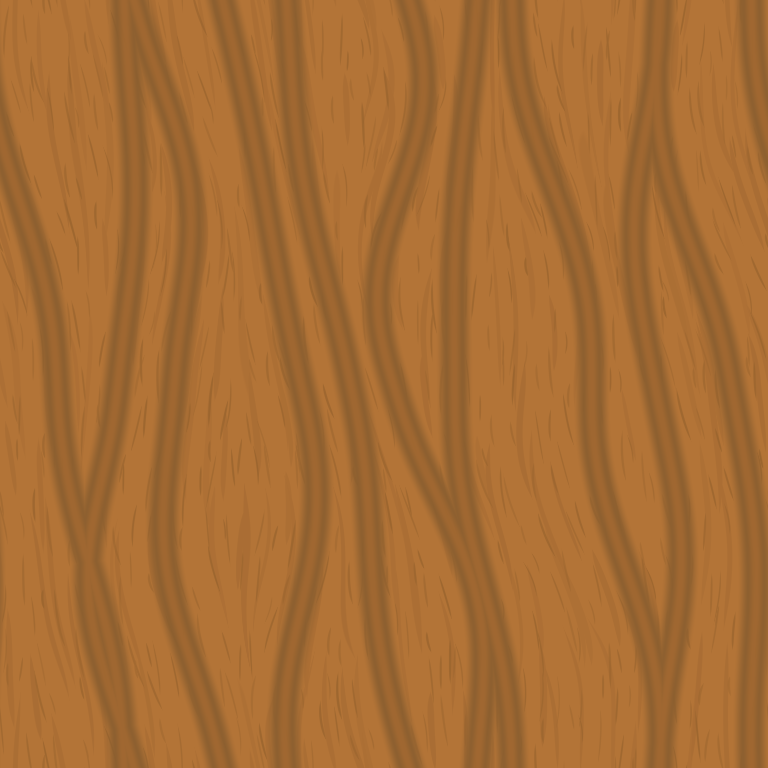
Reproduce this texture procedurally as a three.js fragment shader.

```glsl
// Tiling stylised wood bark: soft winding furrows that fork and join over fine grain strokes.
varying vec2 vUv;

const vec3 WOOD = vec3(0.703, 0.455, 0.215);
const vec3 STRAND = vec3(0.640, 0.412, 0.195);
const vec3 GRAIN = vec3(0.590, 0.385, 0.175);
const vec3 FURROW_EDGE = vec3(0.545, 0.370, 0.185);
const vec3 FURROW_CORE = vec3(0.622, 0.402, 0.190);

const int FURROWS = 10;          // furrows across the tile
const float BENDS = 2.0;         // bends of a furrow per tile height
const float SWAY = 0.135;        // sideways reach of the bends
const float CORE_WIDTH = 0.0115; // half widths, in canvas units
const float FURROW_WIDTH = 0.025;
const vec2 GRAIN_GRID = vec2(44.0, 15.0);
const vec2 GRAIN_SIZE = vec2(0.0016, 0.034);   // half width, half length
const vec2 STRAND_GRID = vec2(32.0, 6.0);
const vec2 STRAND_SIZE = vec2(0.0046, 0.130);
const float SOFTNESS = 0.001;

vec3 hash3(vec2 c) {
  vec3 q = fract(c.xyx * vec3(0.1031, 0.1030, 0.0973));
  q += dot(q, q.yxz + 33.33);
  return fract((q.xxy + q.yzz) * q.zyx);
}

// Gradient noise that repeats after the given period.
float cornerSlope(vec2 cell, vec2 offset, vec2 period) {
  float angle = 6.2832 * hash3(mod(cell, period) + 7.0).x;
  return dot(vec2(cos(angle), sin(angle)), offset);
}

float gradientNoise(vec2 p, vec2 period) {
  vec2 c = floor(p), f = p - c;
  vec2 u = f * f * f * (f * (f * 6.0 - 15.0) + 10.0);
  vec2 e = vec2(1.0, 0.0);
  float low = mix(cornerSlope(c, f, period), cornerSlope(c + e.xy, f - e.xy, period), u.x);
  float high = mix(cornerSlope(c + e.yx, f - e.yx, period), cornerSlope(c + e.xx, f - e.xx, period), u.x);
  return mix(low, high, u.y);
}

// All furrows are one strand: leaving the top, each goes on as its neighbour at the bottom.
float furrowX(float s) {
  float count = float(FURROWS);
  float bend = gradientNoise(vec2(s * BENDS, 0.5), vec2(count * BENDS, 8.0));
  return SWAY * bend - s / count;
}

// Returns the distance to the nearest furrow and the slope of the flow around it.
vec2 furrowField(vec2 p) {
  const float STEP = 0.004;
  float nearest = 1.0, slopeSum = 0.0, weightSum = 0.0001;
  for (int i = 0; i < FURROWS; i++) {
    float s = float(i) + p.y;
    float x = furrowX(s);
    float slope = (furrowX(s + STEP) - x) / STEP;
    float d = abs(fract(p.x - x + 0.5) - 0.5) / sqrt(1.0 + slope * slope);
    float weight = exp(-250.0 * d * d);
    nearest = min(nearest, d);
    slopeSum += slope * weight;
    weightSum += weight;
  }
  return vec2(nearest, clamp(slopeSum / weightSum, -0.5, 0.5));
}

// Blunt strokes, one per grid cell, that lean with the flow.
float strokes(vec2 p, float slope, vec2 grid, vec2 size, float spread, float seed) {
  vec2 home = floor(p * grid);
  float ink = 0.0;
  for (int j = -1; j <= 1; j++) {
    for (int i = -1; i <= 1; i++) {
      vec2 cell = home + vec2(float(i), float(j));
      vec2 key = mod(cell, grid) + seed;
      vec3 place = hash3(key);
      vec3 style = hash3(key + 91.0);
      vec2 q = p - (cell + place.xy) / grid;
      float along = q.y / (size.y * mix(0.35, 1.0, style.x));
      float along2 = along * along;
      float bow = 0.004 * (place.z - 0.5) * along2;
      q.x -= (slope + spread * (style.y - 0.5)) * q.y + bow;
      float width = size.x * mix(0.5, 1.0, place.z) * (1.0 - along2 * along2);
      float mark = 1.0 - smoothstep(width - SOFTNESS, width + SOFTNESS, abs(q.x));
      ink = max(ink, mark * mix(0.5, 1.0, style.z));
    }
  }
  return ink;
}

void main() {
  vec2 field = furrowField(vUv);

  // Broad faint strands, then thin short grain.
  float strand = strokes(vUv, field.y, STRAND_GRID, STRAND_SIZE, 0.16, 13.0);
  float grain = strokes(vUv, field.y, GRAIN_GRID, GRAIN_SIZE, 0.30, 57.0);
  vec3 color = mix(WOOD, STRAND, 0.65 * strand);
  color = mix(color, GRAIN, 0.75 * grain);

  // Soft furrows with dark rims and a lighter core.
  float core = 1.0 - smoothstep(0.001, CORE_WIDTH, field.x);
  float cover = 1.0 - smoothstep(0.8 * CORE_WIDTH, FURROW_WIDTH, field.x);
  color = mix(color, mix(FURROW_EDGE, FURROW_CORE, core), 0.95 * cover);

  gl_FragColor = vec4(color, 1.0);
}
```
